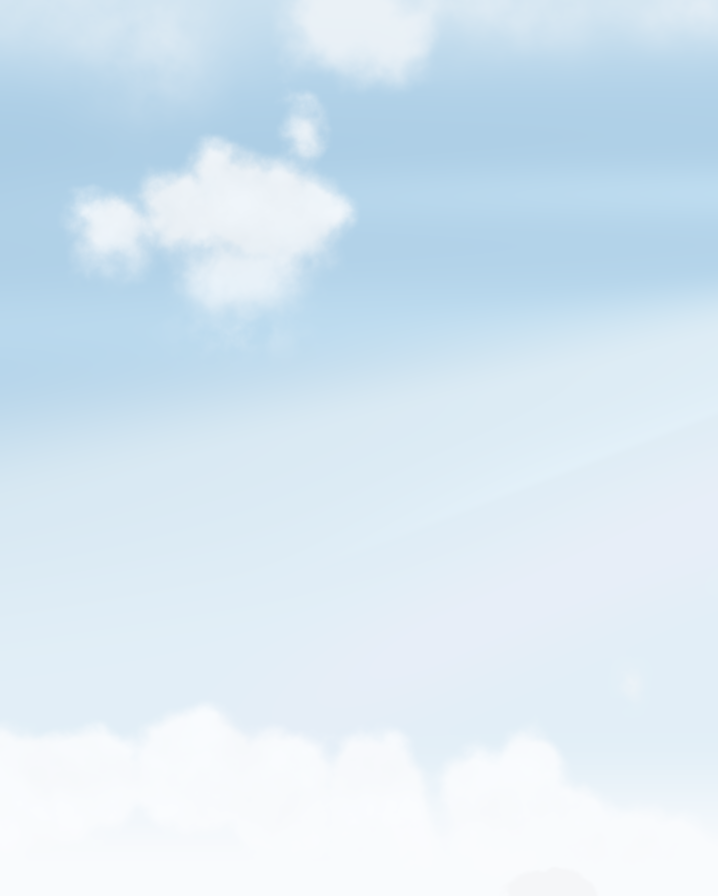
Reproduce this texture procedurally as a Shadertoy shader.

```glsl
// A pale daytime sky: blue bands above, slanted haze and light shafts below.
// Clouds are smooth unions of elliptical puffs whose rims are torn by fractal
// noise; all lengths are in canvas heights, with the origin at the lower left.

const vec3 SKY_BLUE = vec3(0.700, 0.825, 0.912);
const vec3 SKY_DEEP = vec3(0.660, 0.795, 0.890);
const vec3 SKY_GLOW = vec3(0.755, 0.872, 0.945);
const vec3 HAZE_HIGH = vec3(0.845, 0.910, 0.950);
const vec3 HAZE_LOW = vec3(0.885, 0.935, 0.968);
const vec3 LAVENDER = vec3(0.912, 0.932, 0.972);
const vec3 CLOUD_WHITE = vec3(0.940, 0.957, 0.972);
const vec3 BANK_WHITE = vec3(0.978, 0.984, 0.992);
const float HAZE_SLOPE = 0.15;
const float SHAFT_SLOPE = 0.385;
const float PUFF_BLEND = 0.014;
const float RIM_NOISE = 0.065;

// Puffs: centre x, centre y, radius x, radius y
const vec4 FLOATING[7] = vec4[](
    vec4(0.130, 0.743, 0.052, 0.040), vec4(0.202, 0.762, 0.058, 0.052),
    vec4(0.256, 0.785, 0.055, 0.058), vec4(0.293, 0.757, 0.082, 0.070),
    vec4(0.336, 0.750, 0.050, 0.056), vec4(0.270, 0.693, 0.066, 0.052),
    vec4(0.341, 0.853, 0.025, 0.032));
const vec4 BANK[10] = vec4[](
    vec4(0.026, 0.115, 0.100, 0.073), vec4(0.098, 0.130, 0.060, 0.060),
    vec4(0.221, 0.140, 0.075, 0.068), vec4(0.312, 0.115, 0.070, 0.073),
    vec4(0.417, 0.108, 0.062, 0.076), vec4(0.440, 0.050, 0.050, 0.070),
    vec4(0.534, 0.100, 0.045, 0.063), vec4(0.592, 0.134, 0.038, 0.053),
    vec4(0.612, 0.050, 0.085, 0.078), vec4(0.716, 0.030, 0.090, 0.065));

float hash(vec2 p) {
    vec3 q = fract(p.xyx * 0.1031);
    q += dot(q, q.yzx + 33.33);
    return fract((q.x + q.y) * q.z);
}

float noise(vec2 p) {
    vec2 i = floor(p), f = fract(p);
    f = f * f * (3.0 - 2.0 * f);
    return mix(mix(hash(i), hash(i + vec2(1, 0)), f.x),
               mix(hash(i + vec2(0, 1)), hash(i + vec2(1, 1)), f.x), f.y);
}

float fbm(vec2 p) {
    float sum = 0.0, weight = 0.5;
    for (int i = 0; i < 5; i++) {
        sum += weight * noise(p);
        p = mat2(1.6, 1.2, -1.2, 1.6) * p + 7.3;
        weight *= 0.5;
    }
    return sum / 0.97;
}

// Approximate depth inside an ellipse, positive within
float puff(vec2 p, vec4 e) {
    return (1.0 - length((p - e.xy) / e.zw)) * min(e.z, e.w);
}

float smoothMax(float a, float b) {
    float h = max(PUFF_BLEND - abs(a - b), 0.0) / PUFF_BLEND;
    return max(a, b) + 0.25 * h * h * PUFF_BLEND;
}

float glow(vec2 p, vec2 centre, vec2 radius) {
    vec2 q = (p - centre) / radius;
    return exp(-dot(q, q));
}

float band(float v, float centre, float width) {
    float q = (v - centre) / width;
    return exp(-q * q);
}

vec3 sky(vec2 p, float side) {
    // Horizontal bands in the upper blue
    float y = p.y + 0.012 * (noise(p * vec2(3.0, 9.0)) - 0.5);
    vec3 col = mix(SKY_BLUE, SKY_DEEP, band(y, 0.835, 0.06) * (0.75 - 0.4 * side));
    col = mix(col, SKY_DEEP, 0.4 * band(y, 0.70, 0.05) * (1.0 - side));
    col = mix(col, SKY_GLOW, band(y, 0.785, 0.032) * 0.8 * side);
    col = mix(col, SKY_GLOW, band(y, 0.635, 0.055) * (0.5 + 0.4 * side));
    col = mix(col, HAZE_HIGH, 0.65 * smoothstep(0.88, 1.02, p.y));

    // Slanted haze with a crisper edge to the right
    float slant = p.y - HAZE_SLOPE * p.x;
    vec3 haze = mix(HAZE_LOW, HAZE_HIGH, smoothstep(0.22, 0.47, slant));
    haze += vec3(0.022, 0.014, 0.008) * side * smoothstep(0.3, 0.5, p.y);
    float upper = mix(0.61, 0.585, side), lower = mix(0.43, 0.50, side);
    col = mix(col, haze, 1.0 - smoothstep(lower, upper, slant));

    // Light shafts
    float shaft = p.y - SHAFT_SLOPE * p.x - 0.23;
    float reach = smoothstep(0.25, 0.65, p.x);
    col += 0.016 * reach * smoothstep(-0.006, 0.006, shaft) * exp(-max(shaft, 0.0) / 0.05);
    float lilac = band(p.y - 0.45 * p.x, 0.065, 0.075);
    return mix(col, LAVENDER, 0.8 * lilac * smoothstep(0.1, 0.5, p.x));
}

void mainImage(out vec4 fragColor, in vec2 fragCoord) {
    vec2 p = fragCoord / iResolution.y;
    float side = fragCoord.x / iResolution.x;
    float billow = fbm(p * 22.0);
    float detail = fbm(p * 38.0 + 11.0);
    vec3 col = sky(p, side);

    // Thin veils along the top
    float veil = 0.65 * glow(p, vec2(0.17, 0.95), vec2(0.075, 0.075))
               + 0.45 * glow(p, vec2(0.04, 0.99), vec2(0.10, 0.05))
               + 0.60 * glow(p, vec2(0.57, 0.99), vec2(0.11, 0.05))
               + 0.75 * glow(p, vec2(0.78, 0.99), vec2(0.07, 0.04));
    col = mix(col, CLOUD_WHITE, clamp(veil * (0.1 + 1.1 * billow), 0.0, 0.9));
    float crown = puff(p, vec4(0.405, 0.985, 0.085, 0.075)) + RIM_NOISE * (billow - 0.5);
    col = mix(col, CLOUD_WHITE, smoothstep(-0.022, 0.04, crown) * 0.85);

    // Floating cloud, softer toward its base
    float depth = -1.0;
    for (int i = 0; i < 7; i++) depth = smoothMax(depth, puff(p, FLOATING[i]));
    float base = 1.0 - smoothstep(0.65, 0.76, p.y);
    depth += RIM_NOISE * (0.6 * billow + 0.4 * detail - 0.5);
    float cover = smoothstep(-0.012 - 0.012 * base, 0.022 + 0.025 * base, depth);
    cover *= mix(0.94, 0.78, base) - 0.25 * (0.6 - detail) * smoothstep(0.05, 0.0, depth);
    vec3 lit = CLOUD_WHITE + 0.05 * (billow - 0.5);
    col = mix(col, lit, clamp(cover, 0.0, 1.0));
    float wisps = 0.35 * glow(p, vec2(0.27, 0.625), vec2(0.06, 0.022))
                + 0.75 * glow(p, vec2(0.704, 0.236), vec2(0.014, 0.020));
    col = mix(col, CLOUD_WHITE, wisps * smoothstep(0.25, 0.75, detail));

    // Bright cloud bank melting into the white floor
    col = mix(col, BANK_WHITE, 1.0 - smoothstep(0.02, 0.19, p.y));
    float bank = -1.0;
    for (int i = 0; i < 10; i++) bank = smoothMax(bank, puff(p, BANK[i]));
    bank += 0.6 * RIM_NOISE * (0.5 * billow + 0.5 * detail - 0.5);
    vec3 bankCol = BANK_WHITE + 0.025 * (billow - 0.5) * smoothstep(0.0, 0.12, p.y);
    col = mix(col, bankCol, smoothstep(-0.008, 0.014, bank) * 0.9);
    float shade = puff(p, vec4(0.61, 0.0, 0.055, 0.03)) + 0.02 * (detail - 0.5);
    col -= 0.018 * smoothstep(-0.002, 0.004, shade);

    fragColor = vec4(clamp(col, 0.0, 1.0), 1.0);
}
```
